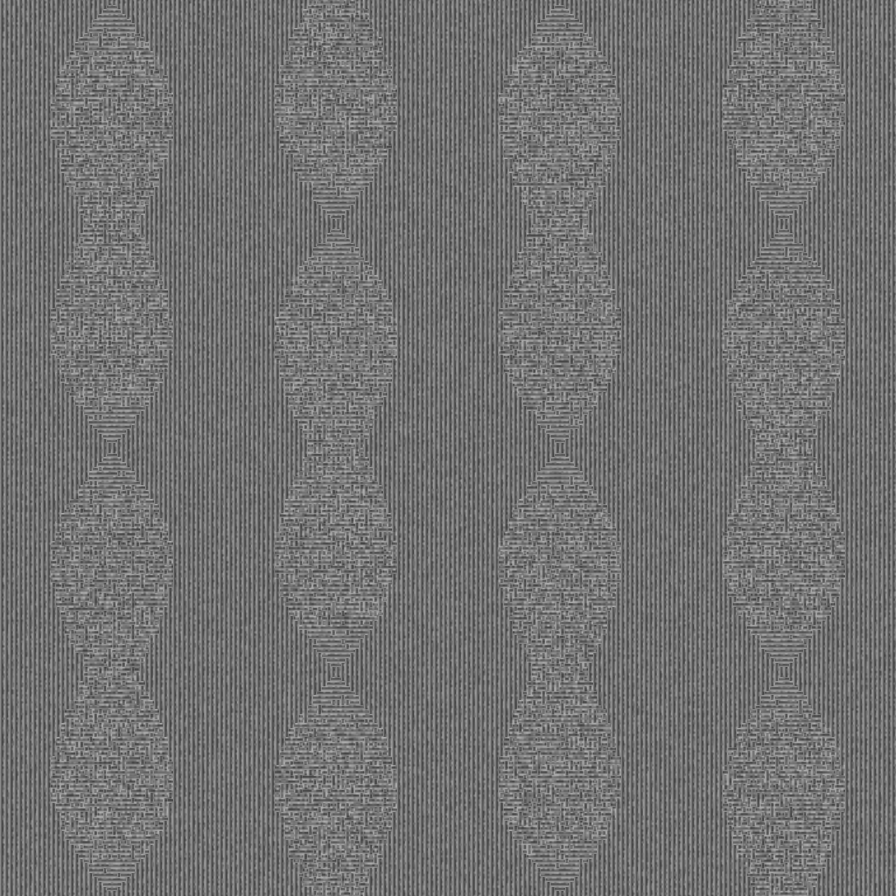
Give the GLSL for this pattern, as a three.js fragment shader.

```glsl
// Soft grey shadow weave: fine vertical threads around columns of grainy, half-dropped lozenges.
varying vec2 vUv;

const float PI = 3.14159265;
const float THREADS = 192.0;     // thread pairs across and down
const float GRAINS = 384.0;      // grains across and down
const float COLUMNS = 4.0;       // lozenge columns across
const float ROWS = 2.0;          // lozenge repeats down
const float LENS_WIDTH = 0.068;  // widest half width of a lozenge
const float WAIST_WIDTH = 0.030; // half width at the open waist
const float WARP_TONE = 0.435;   // mean grey of the vertical threads
const float WEFT_TONE = 0.470;   // mean grey of the lozenges

// Random value per cell, wrapping after a whole number of cells
float hash(vec2 cell, float period) {
  vec2 p = fract(mod(cell, period) * vec2(0.1031, 0.1137));
  p += dot(p, p.yx + 33.33);
  return fract((p.x + p.y) * p.x * 17.0);
}

// Smooth wrapping grain, centred on zero
float grain(vec2 p, float period) {
  vec2 cell = floor(p);
  vec2 f = smoothstep(0.0, 1.0, fract(p));
  float low = mix(hash(cell, period), hash(cell + vec2(1.0, 0.0), period), f.x);
  float high = mix(hash(cell + vec2(0.0, 1.0), period), hash(cell + 1.0, period), f.x);
  return mix(low, high, f.y) - 0.5;
}

// Rounded thread from -1 to 1, lightest at each whole number
float thread(float position) {
  return cos(2.0 * PI * position);
}

// Height from the nearest closed tip: 0 at the tip, 0.5 at the open waist
float tipDistance(vec2 uv) {
  float drop = 0.5 * mod(floor(uv.x * COLUMNS), 2.0);
  return abs(fract(uv.y * ROWS + drop + 0.5) - 0.5);
}

// Half width of the lozenge, cusped at both tip and waist
float lensHalfWidth(float t) {
  float waist = WAIST_WIDTH * step(0.25, t);
  return mix(waist, LENS_WIDTH, sin(2.0 * PI * t));
}

// Horizontal threads, broken by upright stitches in random cells
float weft(vec2 p, vec2 cell, float breaks) {
  float upright = step(hash(cell, THREADS), breaks);
  return mix(thread(p.y), thread(p.x), upright);
}

void main() {
  vec2 p = vUv * THREADS;
  vec2 cell = floor(p);
  vec2 uv = (cell + 0.5) / THREADS;

  // Lozenge region, stepped along whole threads
  float t = tipDistance(uv);
  float dx = abs(fract(uv.x * COLUMNS) - 0.5) / COLUMNS;
  float inside = step(dx, lensHalfWidth(t));

  // Clean nested squares at the tips, irregular stitches beyond
  float rough = inside * smoothstep(0.02, 0.14, t);
  float fibre = grain(vUv * GRAINS, GRAINS);

  // Threads wander slightly with the fibre
  vec2 q = p + 0.16 * fibre;
  float warpGrey = WARP_TONE + 0.125 * thread(q.x);
  float weftGrey = WEFT_TONE + mix(0.12, 0.095, rough) * weft(q, cell, 0.36 * rough);
  float grey = mix(warpGrey, weftGrey, inside);

  // Grain is stronger among the stitches
  grey += mix(0.11, 0.25, rough) * fibre;
  gl_FragColor = vec4(vec3(grey), 1.0);
}
```
